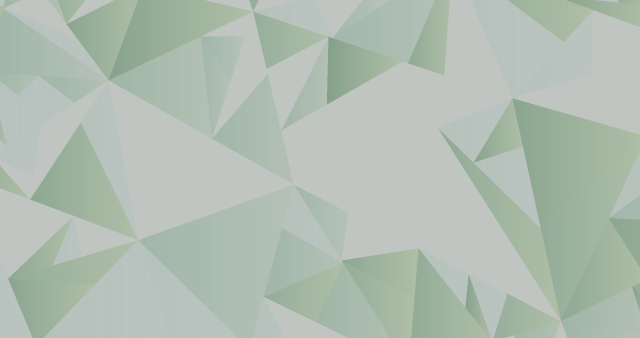
This background is drawn by a Shadertoy shader. Its source:

```glsl
// Low-poly backdrop of pale grey and sage triangles, each shaded from left to right.
// A turned, jittered grid is cut into triangles, which are split again at random;
// each piece gets a tone class by hash, and supersampling smooths the edges.

const float CELL = 0.53;          // grid cell, in canvas heights
const float JITTER = 0.47;        // full width of corner jitter, in cells
const float TURN = 0.42;          // grid rotation in radians
const int MAX_SPLITS = 4;
const float FIRST_SPLIT = 0.88;   // chance of the first split
const float SPLIT_FADE = 0.16;    // loss of chance per further split
const float BAND = 0.005;         // strength of the faint vertical bands
const int AA = 3;                 // samples per pixel side

const float FLAT_SHARE = 0.29;    // upper limits of the tone classes
const float PALE_SHARE = 0.54;
const float MID_SHARE = 0.78;

const vec3 GREY = vec3(0.757, 0.773, 0.760);
const vec3 MIST = vec3(0.715, 0.760, 0.740);
const vec3 HAZE = vec3(0.728, 0.765, 0.752);
const vec3 SEA = vec3(0.630, 0.715, 0.670);
const vec3 SAGE = vec3(0.610, 0.705, 0.635);
const vec3 OLIVE = vec3(0.685, 0.745, 0.655);
const vec3 DEEP = vec3(0.500, 0.615, 0.525);

float hash(vec2 p) {
    vec3 q = fract(vec3(p.xyx) * 0.1031);
    q += dot(q, q.yzx + 33.33);
    return fract((q.x + q.y) * q.z);
}

float cross2(vec2 a, vec2 b) { return a.x * b.y - a.y * b.x; }

mat2 turn(float t) { return mat2(cos(t), sin(t), -sin(t), cos(t)); }

// Jittered grid corner in canvas space
vec2 corner(vec2 id) {
    vec2 j = vec2(hash(id + 17.3), hash(id + 71.9)) - 0.5;
    return turn(TURN) * (id + JITTER * j) * CELL;
}

bool inside(vec2 p, vec2 a, vec2 b, vec2 c) {
    float e = min(cross2(b - a, p - a), min(cross2(c - b, p - b), cross2(a - c, p - c)));
    return e >= -1e-6;
}

// Tone class and horizontal gradient of one triangle
vec3 shade(float x, vec2 a, vec2 b, vec2 c, float seed) {
    float left = min(a.x, min(b.x, c.x));
    float right = max(a.x, max(b.x, c.x));
    float u = clamp((x - left) / max(right - left, 1e-4), 0.0, 1.0);
    float area = 0.5 * abs(cross2(b - a, c - a));
    float tone = hash(vec2(seed, 5.7)) + 0.10 - 0.16 * smoothstep(0.01, 0.08, area);
    float vary = hash(vec2(seed, 9.1));

    if (tone < FLAT_SHARE) return GREY;
    float bands = BAND * (sin(x * 190.0) + 0.6 * sin(x * 83.0 + seed)) * 0.6;
    if (tone < PALE_SHARE) return mix(MIST, HAZE, u) + bands * vec3(0.7, 0.2, 0.8);
    if (tone < MID_SHARE) {
        vec3 start = mix(SEA, SAGE, vary);
        vec3 end = mix(MIST, OLIVE, 0.6 * hash(vec2(seed, 3.3)));
        return mix(start, end, 0.12 + 0.88 * u) + bands * vec3(1.0, 0.3, 1.0);
    }
    return mix(mix(DEEP, SAGE, 0.75 * vary), OLIVE, pow(u, 0.85));
}

// Split a triangle again and again, keeping the part that holds p
vec3 splitAndShade(vec2 p, vec2 a, vec2 b, vec2 c, float seed) {
    for (int i = 0; i < MAX_SPLITS; i++) {
        if (hash(vec2(seed, 1.3)) > FIRST_SPLIT - SPLIT_FADE * float(i)) break;
        // Turn the corners so that a-b is a long edge
        float ab = length(b - a) * (0.75 + 0.5 * hash(vec2(seed, 11.0)));
        float bc = length(c - b) * (0.75 + 0.5 * hash(vec2(seed, 12.0)));
        float ca = length(a - c) * (0.75 + 0.5 * hash(vec2(seed, 13.0)));
        vec2 first = a;
        if (bc > ab && bc >= ca) { a = b; b = c; c = first; }
        else if (ca > ab) { a = c; c = b; b = first; }

        vec2 m = mix(a, b, 0.3 + 0.4 * hash(vec2(seed, 2.9)));
        bool nearA = cross2(c - m, p - m) * cross2(c - m, a - m) > 0.0;
        if (nearA) b = m; else a = m;
        seed = floor(4096.0 * hash(vec2(seed, nearA ? 21.0 : 47.0)));
    }
    return shade(p.x, a, b, c, seed);
}

// Find the grid triangle that holds p
vec3 facets(vec2 p) {
    vec2 base = floor(turn(-TURN) * p / CELL);
    for (int k = 0; k < 9; k++) {
        vec2 id = base + vec2(k % 3 - 1, k / 3 - 1);
        vec2 a = corner(id), b = corner(id + vec2(1, 0));
        vec2 c = corner(id + vec2(1, 1)), d = corner(id + vec2(0, 1));
        float seed = floor(4096.0 * hash(id + 131.7));
        if (hash(id + 53.1) < 0.5) {   // choose the other diagonal
            vec2 first = a;
            a = b; b = c; c = d; d = first;
        }
        if (inside(p, a, b, c)) return splitAndShade(p, a, b, c, seed);
        if (inside(p, a, c, d)) return splitAndShade(p, a, c, d, seed + 4099.0);
    }
    return GREY;
}

void mainImage(out vec4 fragColor, in vec2 fragCoord) {
    vec3 sum = vec3(0.0);
    for (int k = 0; k < AA * AA; k++) {
        vec2 offset = (vec2(k % AA, k / AA) + 0.5) / float(AA) - 0.5;
        sum += facets((fragCoord + offset) / iResolution.y);
    }
    fragColor = vec4(sum / float(AA * AA), 1.0);
}
```
